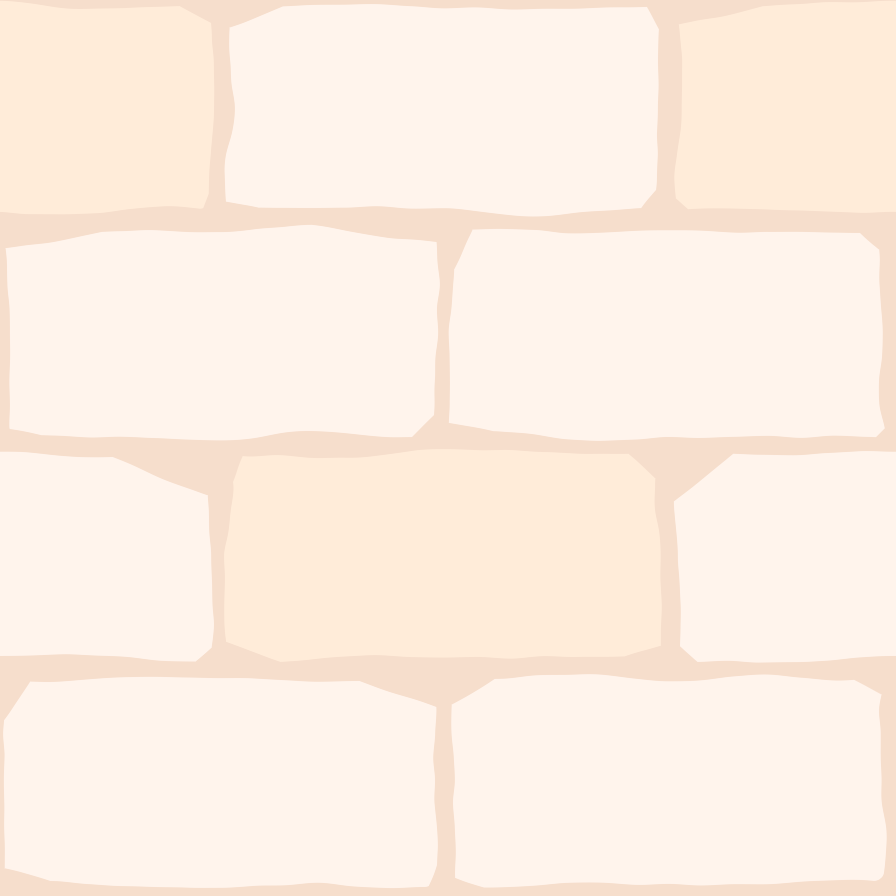
Reproduce this pattern procedurally as a WebGL 1 fragment shader.

```glsl
precision highp float;

uniform vec2 u_resolution;

#define GRID vec2(2.0, 4.0)
#define GRID_SHIFT vec2(0.004, -0.004)
#define INSET_MIN 0.003
#define INSET_MAX 0.017
#define CORNER_RADIUS 0.010
#define CHIP_MIN vec2(0.012, 0.014)
#define CHIP_MAX vec2(0.150, 0.056)
#define LOWER_CHIP_SCALE 0.45
#define WOBBLE_FREQ vec2(10.0, 14.0)
#define PALE_BRICK vec3(1.00, 0.955, 0.925)
#define CREAM_BRICK vec3(1.00, 0.925, 0.850)
#define MORTAR vec3(0.965, 0.870, 0.800)

float hash(vec2 p) {
  return fract(sin(dot(p, vec2(127.1, 311.7))) * 43758.5453);
}

// Value noise along one edge, chosen by seed
float edgeNoise(float x, float seed) {
  float i = floor(x);
  float f = smoothstep(0.0, 1.0, x - i);
  return mix(hash(vec2(i, seed)), hash(vec2(i + 1.0, seed)), f);
}

float edgeInset(float along, float seed) {
  float n = 0.8 * edgeNoise(along, seed) + 0.2 * edgeNoise(along * 2.7, seed + 0.5);
  return mix(INSET_MIN, INSET_MAX, n);
}

// Signed distance to a worn brick centred at the origin
float brickDistance(vec2 p, vec2 halfCell, float seed) {
  vec2 side = step(0.0, p);
  vec2 inset = vec2(
    edgeInset(p.y * WOBBLE_FREQ.y, seed + side.x),
    edgeInset(p.x * WOBBLE_FREQ.x, seed + 2.0 + side.y));
  vec2 d = abs(p) - halfCell + inset;

  vec2 q = d + CORNER_RADIUS;
  float body = length(max(q, 0.0)) + min(max(q.x, q.y), 0.0) - CORNER_RADIUS;

  // Slanted chip of random size at each corner, larger at the top
  float corner = seed + 4.0 + side.x + 2.0 * side.y;
  float h = hash(vec2(corner, 3.0));
  vec2 chip = mix(CHIP_MIN, CHIP_MAX, vec2(h * h, hash(vec2(corner, 8.0))));
  chip *= mix(LOWER_CHIP_SCALE, 1.0, side.y);
  float cut = (dot(d, 1.0 / chip) + 1.0) / length(1.0 / chip);

  return max(body, cut);
}

void main() {
  vec2 uv = gl_FragCoord.xy / u_resolution;

  // Running bond: odd rows move by half a brick
  vec2 grid = (uv + GRID_SHIFT) * GRID;
  float oddRow = mod(floor(grid.y), 2.0);
  grid.x += 0.5 * oddRow;
  vec2 id = mod(floor(grid), GRID);
  vec2 p = (fract(grid) - 0.5) / GRID;

  float seed = 10.0 * (id.x + GRID.x * id.y) + 7.0;
  float d = brickDistance(p, 0.5 / GRID, seed);

  // Cream bricks alternate along the odd rows
  float cream = oddRow * mod(id.x + floor(id.y * 0.5), 2.0);
  vec3 brick = mix(PALE_BRICK, CREAM_BRICK, cream);

  float pixel = 1.0 / min(u_resolution.x, u_resolution.y);
  float coverage = 1.0 - smoothstep(-0.6 * pixel, 0.6 * pixel, d);
  gl_FragColor = vec4(mix(MORTAR, brick, coverage), 1.0);
}
```
